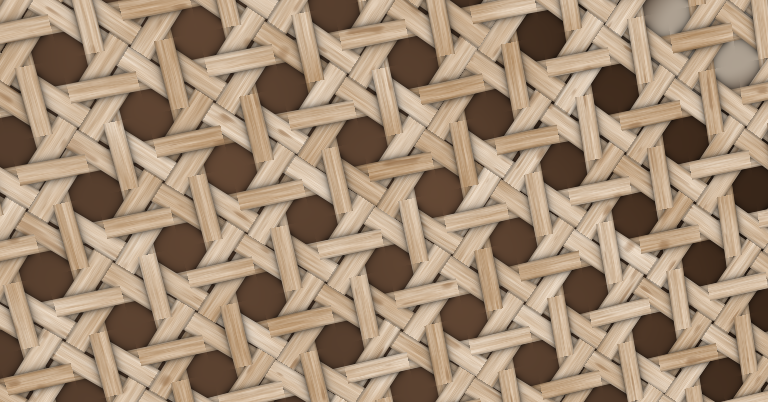
Reproduce this pattern procedurally as a WebGL 1 fragment shader.

```glsl
precision highp float;
// Woven rattan cane: crossing strand pairs with two sets of single diagonals around octagonal holes.

uniform vec2 u_resolution;

// Layout, in canvas widths
const float PITCH = 0.1204;                  // distance between neighbouring holes
const vec2 CENTRE = vec2(0.489, 0.255);      // a crossing of two pairs
const vec2 AXIS = vec2(0.839, 0.545);        // cosine and sine of the weave tilt
const vec2 PERSPECTIVE = vec2(-0.10, 0.13);

// Strands, in pitches
const float PAIR_OFFSET = 0.125;
const float PAIR_HALF = 0.114;
const float SINGLE_HALF = 0.099;
const float WOBBLE = 0.024;
const float SHADOW = 0.48;
const float SHADOW_REACH = 0.032;

// Colours
const vec3 CANE_TAN = vec3(0.70, 0.565, 0.42);
const vec3 CANE_PALE = vec3(0.885, 0.815, 0.735);
const vec3 STAIN = vec3(0.56, 0.41, 0.27);
const vec3 HOLE_BROWN = vec3(0.36, 0.26, 0.19);
const vec3 HOLE_DARK = vec3(0.20, 0.13, 0.08);
const vec3 HOLE_GLOW = vec3(0.68, 0.63, 0.57);

float hash(vec2 p) {
  return fract(sin(dot(p, vec2(127.1, 311.7))) * 43758.5453);
}

float noise(vec2 p) {
  vec2 i = floor(p);
  vec2 f = fract(p);
  f = f * f * (3.0 - 2.0 * f);
  return mix(mix(hash(i), hash(i + vec2(1.0, 0.0)), f.x),
             mix(hash(i + vec2(0.0, 1.0)), hash(i + 1.0), f.x), f.y);
}

// One cane strand: rgb is its surface, a its signed edge distance
vec4 strand(float lateral, float along, float halfWidth, float id, float warmth) {
  float seed = id * 17.3;
  lateral += WOBBLE * (noise(vec2(along * 1.1, seed)) - 0.5);
  halfWidth *= 0.95 + 0.10 * noise(vec2(along * 0.8, seed + 5.5));
  float across = lateral / halfWidth;

  float tone = noise(vec2(along * 1.6, seed + 9.2));
  float fibre = noise(vec2(along * 2.2 + seed, across * 5.0));
  float grain = noise(vec2(along * 9.0 + seed, across * 14.0));
  float light = 0.62 - warmth + 0.55 * (tone - 0.5) + 0.50 * (fibre - 0.5)
              + 0.30 * (grain - 0.5) + 0.25 * (hash(vec2(id, 3.1)) - 0.5);
  vec3 col = mix(CANE_TAN, CANE_PALE, clamp(light, -0.2, 1.1));

  // Brown blemishes, rounded edges and a soft gloss
  float blemish = noise(vec2(along * 4.0 + seed, across * 1.8 + 31.0));
  col = mix(col, STAIN, 0.55 * smoothstep(0.80, 0.98, blemish));
  col *= 1.0 - 0.20 * smoothstep(0.70, 1.0, abs(across));
  col += 0.035 * exp(-9.0 * (across - 0.3) * (across - 0.3));
  return vec4(col, abs(lateral) - halfWidth);
}

vec4 pairStrand(float across, float along, float family) {
  float f = fract(across) - 0.5;
  float id = 2.0 * floor(across) + step(0.0, f) + family;
  return strand(abs(f) - PAIR_OFFSET, along, PAIR_HALF, id, 0.0);
}

vec4 singleStrand(float across, float along, float family) {
  float lateral = (fract(across) - 0.5) * 0.7071;
  return strand(lateral, along * 0.7071, SINGLE_HALF, floor(across) + family, 0.12);
}

// Lays a strand over what is below, shading its surroundings
vec3 lay(vec3 below, vec4 top, float lift, float pixel) {
  below *= 1.0 - SHADOW * lift * exp(-max(top.a, 0.0) / SHADOW_REACH);
  return mix(below, top.rgb, 1.0 - smoothstep(-0.6 * pixel, 0.6 * pixel, top.a));
}

vec3 backdrop(vec2 pos) {
  float dim = smoothstep(0.55, 0.95, pos.x + 0.5 * (pos.y - 0.26));
  vec3 col = mix(HOLE_BROWN, HOLE_DARK, 0.75 * dim);
  col *= 0.90 + 0.2 * noise(pos * 7.0);
  float glow = 1.0 - smoothstep(0.05, 0.11, length((pos - vec2(0.93, 0.48)) * vec2(0.8, 1.0)));
  return mix(col, HOLE_GLOW, glow);
}

void main() {
  vec2 pos = gl_FragCoord.xy / u_resolution.x;
  float pixel = 1.0 / (u_resolution.x * PITCH);

  // Weave coordinates: holes lie on the integers
  vec2 r = pos - CENTRE;
  r /= 1.0 + dot(PERSPECTIVE, r);
  vec2 w = vec2(dot(r, AXIS * vec2(1.0, -1.0)), dot(r, -AXIS.yx)) / PITCH + 0.5;

  vec4 falling = pairStrand(w.y, w.x, 40.0);
  vec4 rising = pairStrand(w.x, w.y, 90.0);
  vec4 level = singleStrand(w.x + w.y, w.x - w.y, 140.0);
  vec4 upright = singleStrand(w.x - w.y, w.x + w.y, 190.0);

  // Singles swap between bottom and top; pairs cross in plain weave
  float height = 0.5 * (cos(6.2832 * w.y) - cos(6.2832 * w.x));
  float lift = smoothstep(0.0, 0.5, abs(height));
  vec2 side = fract(w) - 0.5;
  bool levelOnTop = height > 0.0;
  bool fallingOnTop = side.x * side.y > 0.0;

  vec3 col = backdrop(pos);
  col = lay(col, levelOnTop ? upright : level, 0.4, pixel);
  col = lay(col, fallingOnTop ? rising : falling, 0.7, pixel);
  col = lay(col, fallingOnTop ? falling : rising, 0.7, pixel);
  col = lay(col, levelOnTop ? level : upright, lift, pixel);

  gl_FragColor = vec4(clamp(col, 0.0, 1.0), 1.0);
}
```
